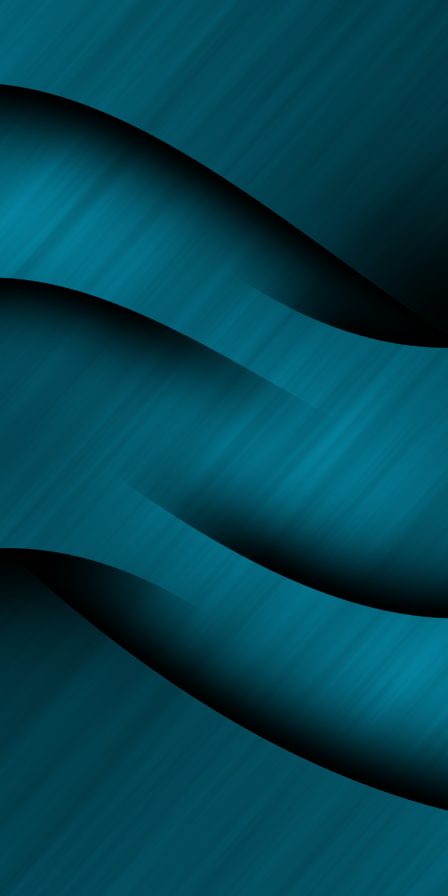
A WebGL 2 fragment shader for this background:

```glsl
#version 300 es
precision highp float;

uniform vec2 u_resolution;
out vec4 fragColor;

float hash(vec2 p) {
    return fract(sin(dot(p, vec2(127.1, 311.7))) * 43758.5453);
}

float noise(vec2 p) {
    vec2 i = floor(p), f = fract(p);
    f = f * f * (3.0 - 2.0 * f);
    return mix(mix(hash(i), hash(i + vec2(1, 0)), f.x),
               mix(hash(i + vec2(0, 1)), hash(i + vec2(1, 1)), f.x), f.y);
}

// Cubic edge height
float curve(float s, vec4 k) {
    return k.x + s * (k.y + s * (k.z + s * k.w));
}

float side(float d) {
    float aa = 0.9 / u_resolution.x;
    return smoothstep(-aa, aa, d);
}

// Darkness on the positive side of an edge, fading with distance
float shadow(float d, float width) {
    return side(d) * exp(-pow(max(d, 0.0) / width, 1.6));
}

float glow(vec2 offset, vec2 radius) {
    vec2 q = offset / radius;
    return exp(-dot(q, q));
}

// Fine diagonal grain, stretched along the brushing direction
float brushed(vec2 p) {
    vec2 q = vec2(dot(p, vec2(0.75, -0.66)), dot(p, vec2(0.66, 0.75)));
    float sum = 0.0, amplitude = 0.5;
    vec2 scale = vec2(17.0, 0.8);
    for (int i = 0; i < 4; i++) {
        sum += amplitude * (noise(q * scale + float(i) * 19.3) - 0.5);
        scale *= vec2(2.1, 1.8);
        amplitude *= 0.78;
    }
    return sum;
}

void main() {
    vec2 p = gl_FragCoord.xy / u_resolution * vec2(1, 2);
    float x = p.x, t = 1.0 - p.x;

    // Signed heights above the six edges, from top to bottom
    float top = p.y - curve(x, vec4(1.8125, -0.1, -0.815, 0.355));
    float upperRight = p.y - curve(t, vec4(1.224, 0.0, 0.715, 0.0));
    float upperLeft = p.y - curve(x, vec4(1.38, -0.035, -0.853, 0.453));
    float lowerRight = p.y - curve(t, vec4(0.62, 0.03, 0.692, -0.21));
    float lowerLeft = p.y - curve(x, vec4(0.776, 0.02, -0.73, 0.0));
    float bottom = p.y - curve(t, vec4(0.19, 0.25, 0.345, 0.0));

    // Where the ribbon edges dissolve into the surface
    float upperRightFade = smoothstep(0.5, 0.82, x);
    float upperLeftFade = 1.0 - smoothstep(0.25, 0.77, x);
    float lowerRightFade = smoothstep(0.22, 0.62, x);
    float lowerLeftFade = 1.0 - smoothstep(0.08, 0.49, x);
    float aboveRibbon = mix(1.0, side(upperRight), upperRightFade);
    float belowRibbon = mix(1.0, side(-lowerLeft), lowerLeftFade);

    // Lit ribbons
    float light = 0.41
        + 0.18 * glow(p - vec2(0.1, 1.48), vec2(0.3, 0.24))
        + 0.18 * glow(p - vec2(0.65, 0.94), vec2(0.32, 0.28))
        + 0.17 * glow(p - vec2(0.97, 0.46), vec2(0.3, 0.2))
        - 0.07 * glow(p - vec2(0.0, 1.05), vec2(0.25, 0.3));
    light *= 1.0 - aboveRibbon * shadow(-top, 0.12);
    light *= 1.0 - upperRightFade * shadow(upperRight, 0.12);
    light *= 1.0 - upperLeftFade * shadow(-upperLeft, 0.115);
    light *= 1.0 - lowerRightFade * shadow(lowerRight, 0.125);
    light *= 1.0 - belowRibbon * shadow(bottom, 0.125);

    // Bottom panel, shaded by the ribbon over it
    float bottomLight = 0.34 + 0.08 * x - 0.2 * p.y * t;
    light = mix(light, bottomLight, side(-bottom) * belowRibbon);
    light *= 1.0 - lowerLeftFade * shadow(-lowerLeft, 0.16);

    // Top panel, sinking into darkness at the right
    float topLight = 0.45 - 0.16 * x;
    topLight *= 1.0 - 0.95 * glow(p - vec2(1.02, 1.27), vec2(0.36, 0.32));
    light = mix(light, topLight, side(top));

    light *= 1.0 + 0.26 * brushed(p);
    fragColor = vec4(vec3(0.018, 0.82, 1.0) * light, 1.0);
}
```
